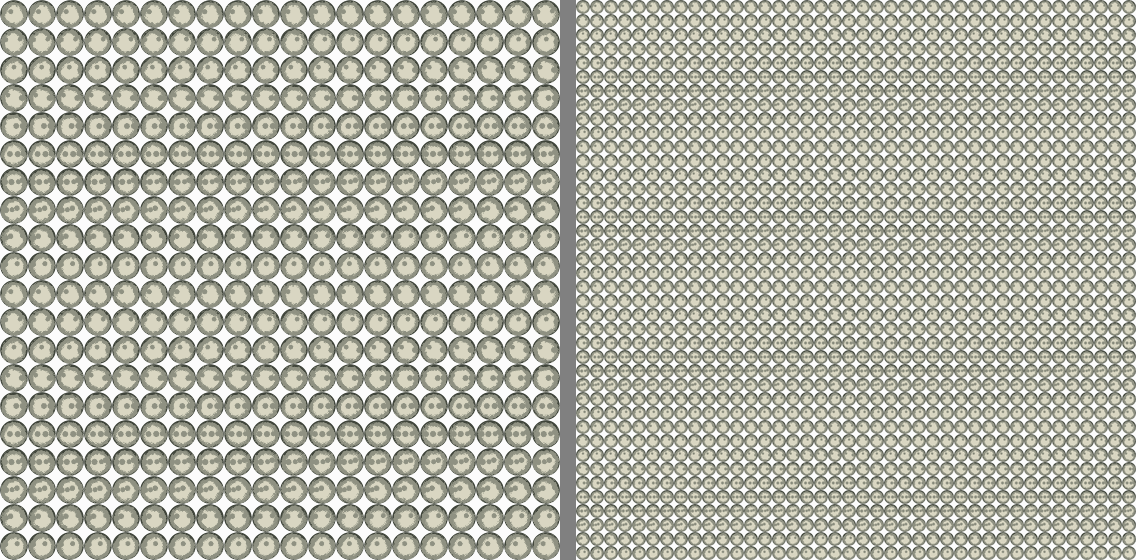
Left, the tile; right, the same tile 2 across and 2 down.
Reproduce this pattern procedurally as a WebGL 1 fragment shader.

```glsl
precision highp float;
// A 20 by 20 grid of stone balls on white, each one a step further in a slow turn.
// Every ball is a disc with a dark worn rim, a grey band and a ragged pale centre;
// layered sines on the turned sphere roughen the bands, and round spots drift across.
uniform vec2 u_resolution;

const float COUNT = 20.0;          // balls across and down
const float ROWS_PER_TURN = 10.0;  // rows that make one full rotation
const float BALL_RADIUS = 0.492;   // in cells
const float TAU = 6.2831853;

const vec3 PAPER = vec3(0.99, 0.99, 0.99);
const vec3 PALE = vec3(0.85, 0.84, 0.76);
const vec3 GREY = vec3(0.56, 0.57, 0.51);
const vec3 DARK = vec3(0.25, 0.27, 0.23);

// Coverage of the region where d is negative, with an edge of the given half width.
float inside(float d, float halfWidth) {
  return 1.0 - smoothstep(-halfWidth, halfWidth, d);
}

vec3 turnAboutY(vec3 p, float angle) {
  float c = cos(angle), s = sin(angle);
  return vec3(c * p.x + s * p.z, p.y, c * p.z - s * p.x);
}

// Layered sines over a point in space, roughly -1 to 1.
float roughness(vec3 p, float frequency) {
  float sum = 0.0;
  float weight = 0.5;
  for (int i = 0; i < 3; i++) {
    vec3 w = p * frequency + 1.7 * float(i);
    sum += weight * sin(w.x + 1.3 * sin(w.y)) * cos(w.z + 1.1 * sin(w.x - w.y));
    frequency *= 1.9;
    weight *= 0.65;
  }
  return sum;
}

// Distance to a round spot that faces the viewer when the turn reaches its row.
float spot(vec2 p, float turnRow, float facingRow, float height, float radius) {
  float longitude = (facingRow - turnRow) * TAU / ROWS_PER_TURN;
  float hidden = step(cos(longitude), 0.0);
  return length(p - vec2(0.75 * sin(longitude), height)) - radius + 4.0 * hidden;
}

float allSpots(vec2 p, float turnRow) {
  float d = spot(p, turnRow, 2.0, 0.21, 0.17);
  d = min(d, spot(p, turnRow, 4.35, 0.0, 0.21));
  d = min(d, spot(p, turnRow, 5.6, 0.0, 0.22));
  d = min(d, spot(p, turnRow, 6.7, 0.02, 0.18));
  d = min(d, spot(p, turnRow, 7.45, 0.13, 0.2));
  return min(d, spot(p, turnRow, 9.5, 0.17, 0.18));
}

// Colour of one ball; p is 1 long at its outline, pixel is the pixel size there.
vec3 ball(vec2 p, float turnRow, float pixel) {
  float r = length(p);
  vec3 surface = vec3(p, sqrt(max(0.0, 1.0 - r * r)));
  vec3 stone = turnAboutY(surface, turnRow * TAU / ROWS_PER_TURN);
  float coarse = roughness(stone, 4.0);
  float fine = roughness(stone + 3.0, 8.0);
  float hatch = sin(30.0 * p.x) * sin(30.0 * p.y);

  // Pale centre, slightly low, with a hatched ragged border.
  float centre = length(p + vec2(0.0, 0.07)) - 0.64;
  centre += 0.11 * coarse + 0.07 * fine + 0.035 * hatch;
  float pale = inside(centre, 0.035 + 0.5 * pixel);
  pale *= 1.0 - inside(allSpots(p, turnRow) + 0.015 * hatch, 0.6 * pixel);

  // Worn rim, thicker towards the top and broken into patches.
  float rim = 0.925 - r - 0.055 * p.y + 0.1 * coarse + 0.07 * fine + 0.02 * hatch;
  float dark = inside(rim, 0.03 + 0.5 * pixel);

  vec3 colour = mix(GREY, PALE, pale);
  colour = mix(colour, DARK, dark);
  return mix(PAPER, colour, inside(r - 1.0, 0.6 * pixel));
}

void main() {
  vec2 grid = gl_FragCoord.xy / u_resolution * COUNT;
  vec2 cell = floor(grid);
  vec2 p = (fract(grid) - 0.5) / BALL_RADIUS;
  float pixel = COUNT / (min(u_resolution.x, u_resolution.y) * BALL_RADIUS);

  // The turn advances along each row and carries on in the row below.
  float turnRow = COUNT - 1.0 - cell.y + cell.x / COUNT;
  gl_FragColor = vec4(ball(p, turnRow, pixel), 1.0);
}
```
